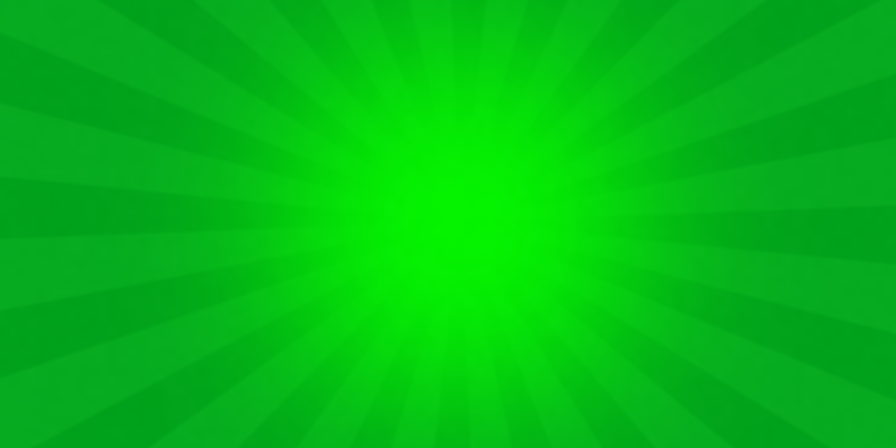
This background is drawn by a Shadertoy shader. Its source:

```glsl
// Green sunburst: soft wedge rays around a bright, slightly off-centre glow.

const float TAU = 6.2831853;

const vec2 BURST_CENTRE = vec2(0.514, 0.505); // fraction of the canvas
const float RAY_COUNT = 20.0;
const float RAY_PHASE = 0.124;                // direction of the first ray, radians
const float RAY_FILL = 0.53;                  // lit share of each ray period
const float RAY_STRETCH = 1.09;               // narrows the rays near the horizontal
const float GLOW_RADIUS = 0.455;              // in canvas heights
const float GLOW_POWER = 2.5;                 // above 2 flattens the bright core
const float MOTTLE_STRENGTH = 0.008;

const vec3 SHADE_GREEN = vec3(0.003, 0.632, 0.106);
const vec3 RAY_GREEN = vec3(0.024, 0.669, 0.125);
const vec3 GLOW_GREEN = vec3(0.018, 0.950, 0.002);

float hash(vec2 cell) {
    vec3 q = fract(vec3(cell.xyx) * 0.1031);
    q += dot(q, q.yzx + 33.33);
    return fract((q.x + q.y) * q.z);
}

// Smooth value noise in 0..1.
float valueNoise(vec2 p) {
    vec2 cell = floor(p);
    vec2 f = smoothstep(0.0, 1.0, fract(p));
    float low = mix(hash(cell), hash(cell + vec2(1, 0)), f.x);
    float high = mix(hash(cell + vec2(0, 1)), hash(cell + vec2(1, 1)), f.x);
    return mix(low, high, f.y);
}

// Coverage of evenly spaced wedges; the edge blur is measured along the arc.
float rayMask(vec2 p, float count, float phase, float fill, float blur) {
    float period = TAU / count;
    float angle = atan(p.y, p.x) - phase;
    float offset = abs(fract(angle / period + 0.5) - 0.5) * period;
    float edge = (offset - 0.5 * fill * period) * length(p);
    return 1.0 - smoothstep(-blur, blur, edge);
}

// Bell-shaped falloff from the centre.
float glow(vec2 p, float radius, float power) {
    return exp(-pow(length(p) / radius, power));
}

void mainImage(out vec4 fragColor, in vec2 fragCoord) {
    vec2 p = (fragCoord - BURST_CENTRE * iResolution.xy) / iResolution.y;
    float blur = 0.004 + 1.0 / iResolution.y;

    // Alternating rays
    vec2 rayPoint = p * vec2(1.0, RAY_STRETCH);
    float rays = rayMask(rayPoint, RAY_COUNT, RAY_PHASE, RAY_FILL, blur);
    vec3 color = mix(SHADE_GREEN, RAY_GREEN, rays);

    // Central light, which also fades the rays out
    color = mix(color, GLOW_GREEN, glow(p, GLOW_RADIUS, GLOW_POWER));

    // Faint mottling
    color += MOTTLE_STRENGTH * (valueNoise(p * 45.0 + 200.0) - 0.5);

    fragColor = vec4(color, 1.0);
}
```
